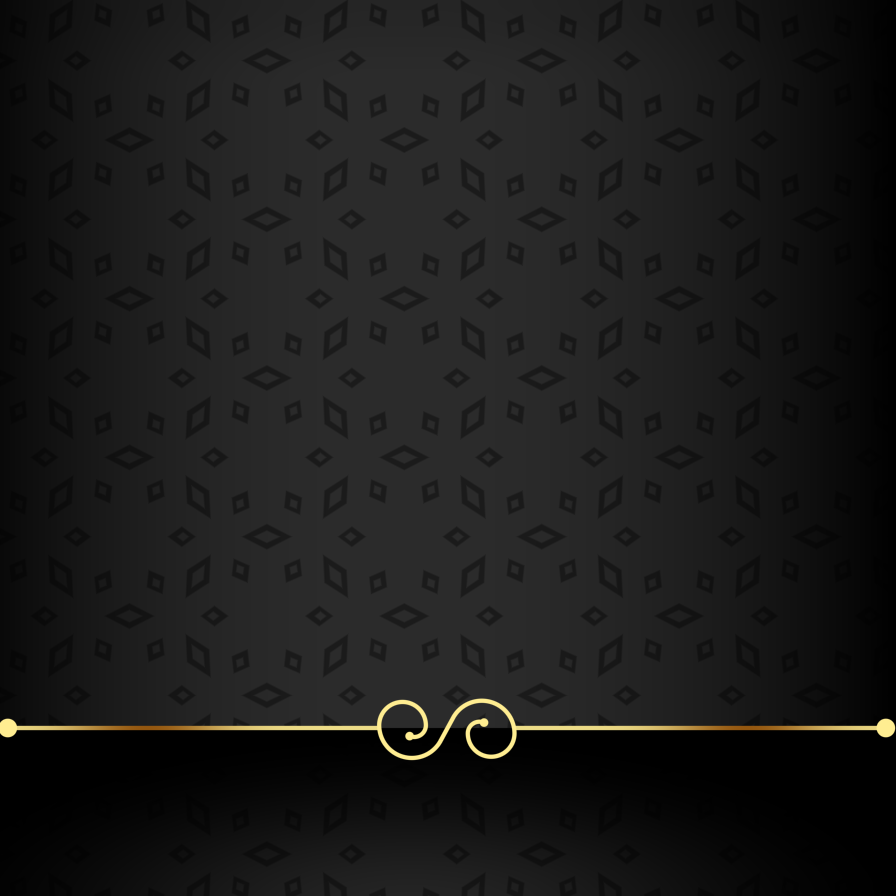
This background is drawn by a Shadertoy shader. Its source:

```glsl
// A dark wall with a tone-on-tone diamond pattern above a glossy black floor,
// parted by a gold rule with a scroll. The pattern folds the plane into hexagonal
// cells with six-fold symmetry; the scroll is built from tangent arcs.

#define SPACING 0.1771                  // distance between pattern cells
#define PATTERN_ORIGIN vec2(0.4512, 0.5781)
#define PATTERN_SHADE 0.62              // brightness inside the diamonds
#define WALL_LIGHT 0.170
#define FLOOR_LIGHT 0.145
#define HORIZON 0.1875
#define SCROLL_CENTER vec2(0.4987, 0.1860)
#define SCROLL_SIZE 0.0755              // half width of the scroll
#define STROKE 0.0024                   // half thickness of the gold lines
#define PALE_GOLD vec3(1.0, 0.93, 0.57)
#define DEEP_GOLD vec3(0.58, 0.34, 0.06)

const float PI = 3.14159265;

float coverage(float dist, float pixel) {
    return 1.0 - smoothstep(-0.75 * pixel, 0.75 * pixel, dist);
}

float rhombus(vec2 p, vec2 halfSize) {
    p = abs(p) / halfSize;
    return (p.x + p.y - 1.0) * halfSize.x * halfSize.y / length(halfSize);
}

float segment(vec2 p, vec2 a, vec2 b) {
    vec2 ab = b - a;
    return length(p - a - ab * clamp(dot(p - a, ab) / dot(ab, ab), 0.0, 1.0));
}

// Arc running counterclockwise between two angles
float arc(vec2 p, vec2 center, float radius, float from, float to) {
    p -= center;
    float middle = 0.5 * (from + to);
    float turn = mod(atan(p.y, p.x) - middle + PI, 2.0 * PI) - PI;
    float halfSpan = 0.5 * (to - from);
    float angle = middle + clamp(turn, -halfSpan, halfSpan);
    return length(p - radius * vec2(cos(angle), sin(angle)));
}

// Offset from the nearest centre of a hexagonal lattice with unit spacing
vec2 hexCell(vec2 p) {
    vec2 period = vec2(sqrt(3.0), 1.0);
    vec2 a = mod(p + 0.5 * period, period) - 0.5 * period;
    vec2 b = mod(p, period) - 0.5 * period;
    return dot(a, a) < dot(b, b) ? a : b;
}

// Turns p into (radial, tangential) coordinates of its sixty degree sector
vec2 foldSector(vec2 p, float offset) {
    float sector = PI / 3.0;
    float angle = mod(atan(p.y, p.x) - offset + 0.5 * sector, sector) - 0.5 * sector;
    return length(p) * vec2(cos(angle), sin(angle));
}

float diamondPattern(vec2 uv, float pixel) {
    vec2 cell = hexCell((uv - PATTERN_ORIGIN) / SPACING);
    vec2 large = foldSector(cell, PI / 6.0) - vec2(0.5, 0.0);
    vec2 small = foldSector(cell, 0.0) - vec2(0.33, 0.0);
    float largeRing = max(rhombus(large, vec2(0.080, 0.156)),
                          -rhombus(large, vec2(0.039, 0.083)));
    float smallRing = max(rhombus(small, vec2(0.087, 0.064)),
                          -rhombus(small - vec2(0.008, 0.0), vec2(0.037, 0.029)));
    return coverage(min(largeRing, smallRing), 1.5 * pixel / SPACING);
}

// Two mirrored spirals joined by a slanted stroke
float scroll(vec2 uv) {
    vec2 p = (uv - SCROLL_CENTER) / SCROLL_SIZE;
    if (p.x > 0.0) p = -p;
    float d = segment(p, vec2(-0.093, -0.171), vec2(0.093, 0.171));
    d = min(d, arc(p, vec2(-0.517, 0.06), 0.483, -PI, -0.50));
    d = min(d, arc(p, vec2(-0.655, 0.06), 0.345, 0.0, PI));
    d = min(d, arc(p, vec2(-0.483, 0.06), 0.173, -1.95, 0.0));
    float bead = length(p - vec2(-0.55, -0.10)) * SCROLL_SIZE - 0.0048;
    return min(d * SCROLL_SIZE - STROKE, bead);
}

float wallLight(vec2 uv) {
    float side = max((0.42 - uv.x) / 0.47, (uv.x - 0.48) / 0.52);
    side = max(side, 0.0);
    float top = 1.0 - 0.14 * smoothstep(0.9, 1.0, uv.y);
    return WALL_LIGHT * top * max(1.0 - side * side, 0.0);
}

float floorLight(vec2 uv) {
    float d = length((uv - vec2(0.46, -0.02)) / vec2(0.52, 0.19));
    return FLOOR_LIGHT * (1.0 - smoothstep(0.0, 1.08, d));
}

void mainImage(out vec4 fragColor, in vec2 fragCoord) {
    vec2 uv = fragCoord / iResolution.xy;
    float pixel = 1.0 / iResolution.y;

    // Wall and floor under one continuous pattern
    float wall = coverage(HORIZON - uv.y, pixel);
    float light = mix(floorLight(uv), wallLight(uv), wall);
    light *= mix(1.0, PATTERN_SHADE, diamondPattern(uv, pixel));
    vec3 color = vec3(light);

    // Gold rule, interrupted by the scroll and deepest midway along each half
    float across = abs(uv.x - SCROLL_CENTER.x);
    float rule = max(abs(uv.y - HORIZON) - STROKE,
                     max(SCROLL_SIZE - across, across - 0.49));
    float depth = exp(-pow((across - 0.335) / 0.085, 2.0));
    color = mix(color, mix(PALE_GOLD * 0.93, DEEP_GOLD, depth), coverage(rule, pixel));

    // End beads and scroll
    float bead = length(vec2(across - 0.490, uv.y - HORIZON)) - 0.0104;
    color = mix(color, PALE_GOLD, coverage(min(bead, scroll(uv)), pixel));

    fragColor = vec4(color, 1.0);
}
```
